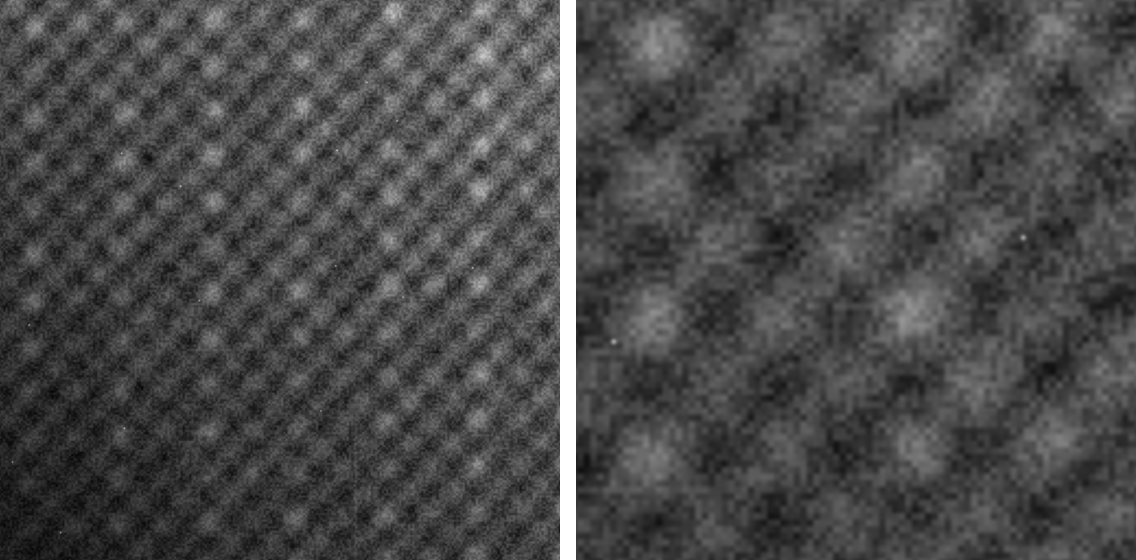
Left: the whole. Right: its middle third, enlarged.
Give the GLSL for this pattern, as a Shadertoy shader.

```glsl
// Grainy grey lattice of soft glowing spots under uneven light.
// Two crossed cosine waves form the diagonal weave; jittered Gaussian spots
// brighten every second column; layered sines, grain and specks add wear.

const float TAU = 6.2831853;
const vec2 LATTICE_ORIGIN = vec2(0.3776, 0.5573);
const vec2 LATTICE_PERIOD = vec2(0.1596, 0.0815);
const vec2 LATTICE_SHEAR = vec2(0.014, 0.0405);

float hash(vec2 p, float seed) {
    vec3 q = fract(vec3(p.xyx + seed) * vec3(0.1031, 0.1030, 0.0973));
    q += dot(q, q.yzx + 33.33);
    return fract((q.x + q.y) * q.z);
}

float valueNoise(vec2 p, float seed) {
    vec2 cell = floor(p), f = fract(p);
    f = f * f * (3.0 - 2.0 * f);
    float low = mix(hash(cell, seed), hash(cell + vec2(1, 0), seed), f.x);
    float high = mix(hash(cell + vec2(0, 1), seed), hash(cell + vec2(1, 1), seed), f.x);
    return mix(low, high, f.y);
}

// Irregular blotches from rotated, phase-bent sines; about -1 to 1
float sineClouds(vec2 p) {
    float sum = 0.0, weight = 0.5;
    for (int i = 0; i < 4; i++) {
        sum += weight * sin(p.x + 1.7 * sin(p.y * 0.7)) * sin(p.y + 1.3 * sin(p.x * 0.6));
        p = mat2(0.8, 0.6, -0.6, 0.8) * p * 1.6 + 2.7;
        weight *= 0.75;
    }
    return sum;
}

// One soft spot per cell, with its own strength and a slight offset
float spots(vec2 q, float aspect, float weakest, float strongest, float seed) {
    vec2 cell = round(q);
    vec2 jitter = vec2(hash(cell, seed + 3.0), hash(cell, seed + 7.0)) - 0.5;
    vec2 d = (q - cell) * vec2(aspect, 1.0) - 0.12 * jitter;
    return mix(weakest, strongest, hash(cell, seed)) * exp(-13.0 * dot(d, d));
}

// Diagonal weave, stronger along the rising direction
float weave(vec2 q) {
    return 0.19 * cos(TAU * (q.x - q.y)) + 0.11 * cos(TAU * (q.x + q.y));
}

// Light grows to the upper right and falls off at the lower left corner
float illumination(vec2 p) {
    return 0.135 + 0.135 * p.x + 0.155 * p.y - 0.04 * exp(-9.0 * dot(p, p));
}

// Sparse bright pinpoints in randomly chosen cells
float specks(vec2 p, float count, float chance) {
    vec2 cell = floor(p * count);
    vec2 spot = 0.15 + 0.7 * vec2(hash(cell, 51.0), hash(cell, 67.0));
    vec2 d = (fract(p * count) - spot) / count;
    float present = step(hash(cell, 83.0), chance);
    return present * exp(-dot(d, d) / (0.0018 * 0.0018));
}

// Thin faint vertical scratch rising from the bottom edge
float scratch(vec2 p, float x, float height) {
    float line = 1.0 - smoothstep(0.001, 0.004, abs(p.x - x));
    return line * (1.0 - smoothstep(height * 0.7, height, p.y));
}

void mainImage(out vec4 fragColor, in vec2 fragCoord) {
    vec2 p = fragCoord / iResolution.xy;

    // Lattice coordinates: main spots sit on whole numbers
    vec2 d = p - LATTICE_ORIGIN;
    vec2 lattice = (d - LATTICE_SHEAR * d.yx) / LATTICE_PERIOD;
    vec2 fine = lattice * vec2(2.0, 1.0);

    // Weave, bright columns, dim columns and in-between spots
    float relief = 0.94 + weave(fine);
    relief += spots(lattice, 2.0, 0.25, 0.65, 11.0);
    relief += spots(lattice + vec2(0.5, 0.0), 2.0, -0.08, 0.28, 23.0);
    relief += spots(fine + 0.5, 1.0, -0.15, 0.22, 37.0);
    relief += 0.13 * sineClouds(p * 45.0);

    // Sensor-like grain at two sizes, stronger in the light
    float light = illumination(p);
    float grain = 0.17 * (valueNoise(p * 256.0, 5.0) - 0.5);
    grain += 0.08 * (valueNoise(p * 110.0, 19.0) - 0.5);

    float grey = light * relief + grain * sqrt(light / 0.27);
    grey += 0.4 * specks(p, 16.0, 0.05) + 0.05 * scratch(p, 0.635, 0.28);
    fragColor = vec4(vec3(clamp(grey, 0.0, 1.0)), 1.0);
}
```
